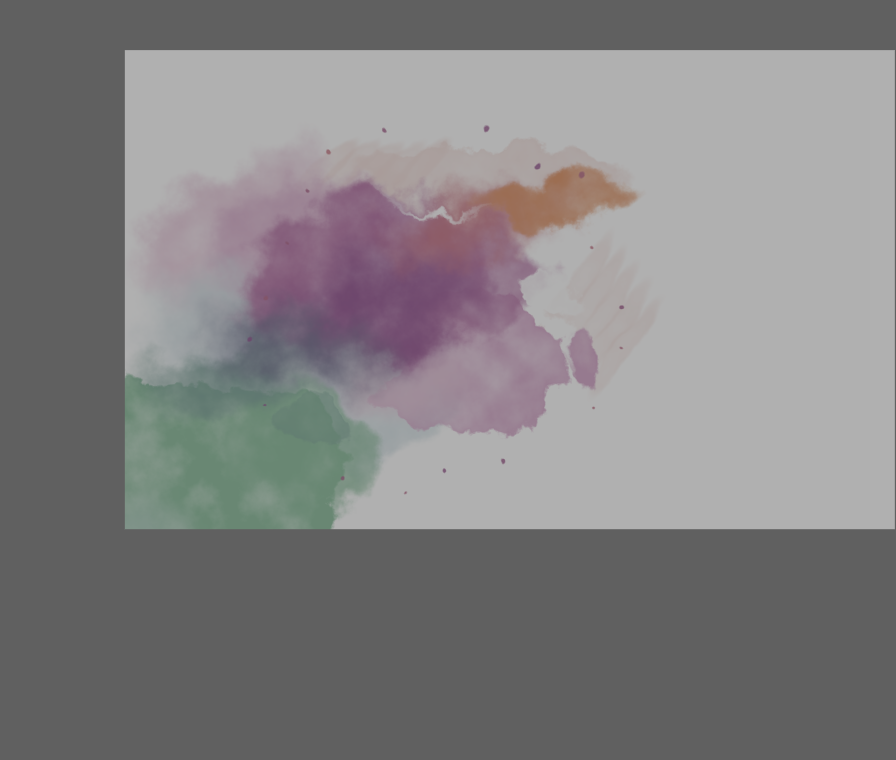
Write a Shadertoy shader that draws this background.

```glsl
// Watercolor washes in green, violet and orange on a pale sheet over a dark gray ground.
const vec2 VIEW = vec2(7.68, 6.52);
const vec2 SHEET_MIN = vec2(1.07, 1.98);
const vec2 SHEET_MAX = vec2(7.67, 6.09);
const vec3 GROUND = vec3(0.376);
const vec3 PAPER = vec3(0.69);
const vec3 BLUSH = vec3(0.64, 0.57, 0.61);
const vec3 PEACH = vec3(0.66, 0.61, 0.60);
const vec3 ORANGE = vec3(0.61, 0.43, 0.32);
const vec3 ROSE = vec3(0.56, 0.36, 0.39);
const vec3 MAUVE = vec3(0.59, 0.48, 0.56);
const vec3 MAGENTA = vec3(0.51, 0.35, 0.47);
const vec3 PLUM = vec3(0.42, 0.27, 0.42);
const vec3 SLATE = vec3(0.34, 0.34, 0.41);
const vec3 MIST = vec3(0.59, 0.62, 0.63);
const vec3 GREEN = vec3(0.41, 0.53, 0.45);
const vec3 TEAL = vec3(0.37, 0.46, 0.44);
const float WARP = 0.55;   // raggedness of the wash borders
const float GRAIN = 0.45;  // unevenness of the pigment
const float RIM = 0.18;    // extra pigment along crisp borders
const int SPLATTERS = 18;

float hash(vec2 p) {
    vec3 q = fract(vec3(p.xyx) * 0.1031);
    q += dot(q, q.yzx + 33.33);
    return fract((q.x + q.y) * q.z);
}

float noise(vec2 p) {
    vec2 i = floor(p), f = fract(p);
    f = f * f * (3.0 - 2.0 * f);
    vec2 e = vec2(1.0, 0.0);
    return mix(mix(hash(i), hash(i + e), f.x),
               mix(hash(i + e.yx), hash(i + e.xx), f.x), f.y);
}

float fbm(vec2 p) {
    float sum = 0.0, amp = 0.5;
    for (int i = 0; i < 6; i++) {
        sum += amp * noise(p);
        p = mat2(1.6, 1.2, -1.2, 1.6) * p + 7.3;
        amp *= 0.53;
    }
    return sum;
}

// Lays one tilted elliptical wash over the ink.
void wash(inout vec3 ink, vec2 p, vec2 center, vec2 radius, float tilt,
          float soft, vec3 color, float opacity, float grain) {
    float c = cos(tilt), s = sin(tilt);
    vec2 q = mat2(c, -s, s, c) * (p - center);
    float d = (length(q / radius) - 1.0) * min(radius.x, radius.y);
    float cover = 1.0 - smoothstep(-soft, soft, d);
    float rim = RIM * exp(-abs(d) * 30.0) * step(soft, 0.05);
    ink = mix(ink, color, clamp(cover * (opacity * (1.0 + GRAIN * grain) + rim), 0.0, 1.0));
}

void mainImage(out vec4 fragColor, in vec2 fragCoord) {
    vec2 p = fragCoord / iResolution.xy * VIEW;
    float px = VIEW.x / iResolution.x;
    vec2 bend = vec2(fbm(p * 2.6), fbm(p * 2.6 + 31.0)) - 0.5;
    vec2 w = p + WARP * bend;
    vec2 lightBend = p + 0.12 * bend;
    float g = 2.0 * (fbm(p * 4.0 + 57.0) - 0.5);
    float crisp = max(0.02, px);
    vec3 ink = PAPER;

    // Pale dry brush strokes along the top and the right
    wash(ink, w, vec2(4.15, 5.04), vec2(1.15, 0.24), 0.0, crisp, PEACH, 0.6, g);
    for (int i = 0; i < 5; i++) {
        float k = float(i);
        wash(ink, lightBend, vec2(2.78 + 0.2 * k, 5.06), vec2(0.36, 0.1), 0.75, crisp, PEACH, 0.4, g);
        wash(ink, lightBend, vec2(4.95 + 0.1 * k, 4.1 - 0.14 * k), vec2(0.5, 0.09), 0.95, crisp, PEACH, 0.35, g);
    }

    // Faint blush and mist behind the strong color
    wash(ink, w, vec2(2.1, 4.42), vec2(0.9, 0.58), 0.3, 0.12, BLUSH, 0.75, g);
    wash(ink, w, vec2(2.4, 4.8), vec2(0.4, 0.55), -0.2, 0.1, BLUSH, 0.6, g);
    wash(ink, w, vec2(2.5, 4.4), vec2(0.75, 0.5), 0.4, 0.1, MAUVE, 0.55, g);
    wash(ink, w, vec2(1.8, 3.75), vec2(0.5, 0.38), 0.0, 0.2, MIST, 0.75, g);
    wash(ink, w, vec2(3.25, 3.02), vec2(0.75, 0.48), 0.3, 0.08, MIST, 0.75, g);

    // Violet body, running from mauve to plum
    wash(ink, w, vec2(4.05, 3.42), vec2(0.72, 0.65), 0.2, crisp, MAUVE, 0.72, g);
    wash(ink, w, vec2(3.45, 3.4), vec2(0.55, 0.38), 0.0, 0.2, BLUSH, 0.6, g);
    wash(ink, w, vec2(4.1, 4.15), vec2(0.58, 0.52), 0.3, 0.08, MAGENTA, 0.65, g);
    wash(ink, w, vec2(4.92, 3.42), vec2(0.15, 0.3), 0.15, crisp, MAUVE, 0.95, g);
    wash(ink, w, vec2(3.2, 4.18), vec2(1.08, 0.68), 0.25, 0.08, MAGENTA, 0.8, g);
    wash(ink, w, vec2(3.3, 3.95), vec2(0.75, 0.45), 0.2, 0.25, PLUM, 0.7, g);

    // Rose and orange tip
    wash(ink, w, vec2(4.15, 4.66), vec2(0.72, 0.25), 0.2, 0.15, ROSE, 0.75, g);
    wash(ink, w, vec2(4.83, 4.83), vec2(0.58, 0.21), 0.05, 0.05, ORANGE, 0.8, g);

    // Green pool and its slate transition
    wash(ink, w, vec2(1.8, 2.45), vec2(1.2, 0.8), -0.1, crisp, GREEN, 0.85, g);
    wash(ink, w, vec2(2.6, 2.65), vec2(0.65, 0.55), -0.4, 0.06, GREEN, 0.6, g);
    wash(ink, w, vec2(2.0, 3.3), vec2(0.65, 0.3), 0.1, 0.1, TEAL, 0.7, g);
    wash(ink, w, vec2(2.7, 2.83), vec2(0.36, 0.24), -0.3, crisp, TEAL, 0.3, g);
    wash(ink, w, vec2(1.1, 2.0), vec2(0.4, 0.3), 0.0, 0.3, MIST, 0.4, g);
    wash(ink, w, vec2(2.55, 3.52), vec2(0.62, 0.26), -0.2, 0.2, SLATE, 0.75, g);

    // Bare paper left between the washes
    wash(ink, w, vec2(3.72, 4.8), vec2(0.38, 0.025), -0.1, crisp, PAPER, 0.85, g);
    wash(ink, w, vec2(4.72, 4.06), vec2(0.2, 0.13), -0.6, crisp, PAPER, 0.75, g);
    wash(ink, w, vec2(4.78, 3.6), vec2(0.05, 0.28), 0.1, crisp, PAPER, 0.9, g);

    // Scattered droplets around the body
    for (int i = 0; i < SPLATTERS; i++) {
        float k = float(i), a = 2.4 * k;
        vec2 spot = vec2(3.7, 3.9) + vec2(1.55, 1.6) * (0.85 + 0.25 * hash(vec2(k, 3.0))) * vec2(cos(a), sin(a));
        float size = 0.008 + 0.014 * hash(vec2(k, 9.0));
        wash(ink, lightBend, spot, vec2(size * 1.3, size), a, px, mix(PLUM, ROSE, hash(vec2(k, 5.0))), 0.7, 0.0);
    }

    // Sheet over the ground
    vec2 inset = min(p - SHEET_MIN, SHEET_MAX - p);
    float sheet = clamp(min(inset.x, inset.y) / px + 0.5, 0.0, 1.0);
    fragColor = vec4(mix(GROUND, ink, sheet), 1.0);
}
```
